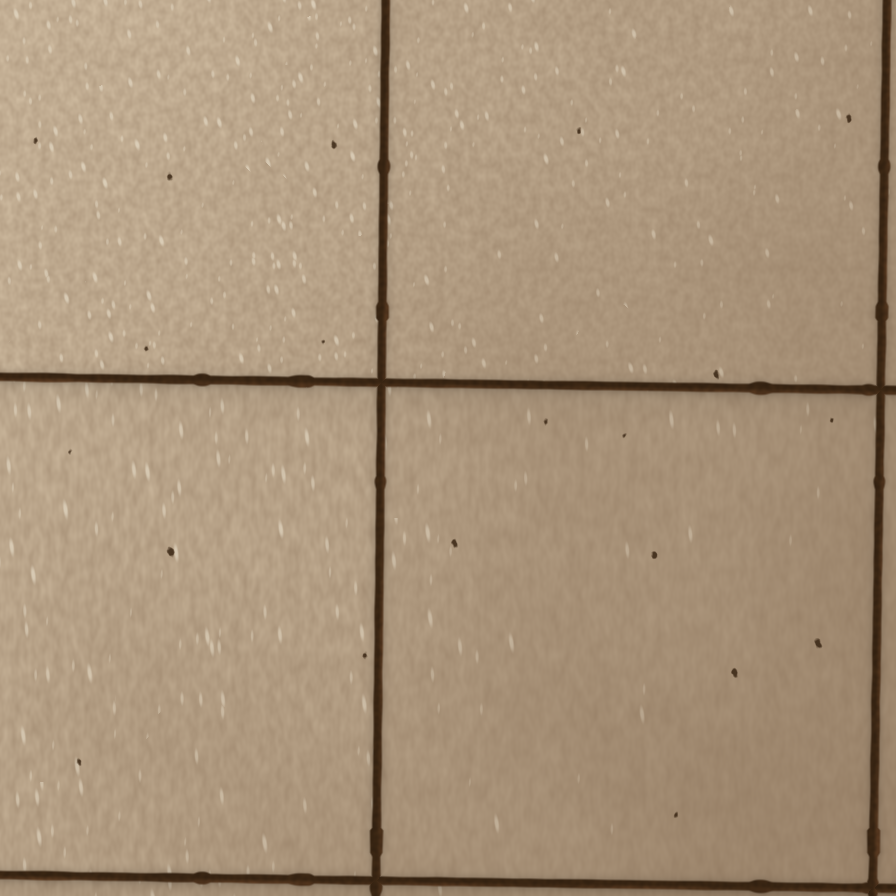
Write a three.js fragment shader that draws this texture.

```glsl
// Glazed beige floor tiles divided by thin, slightly skewed dark grout lines.
// A skewed grid gives tiles and grout; gradient noise gives the pitted glaze,
// and jittered cells scatter bright glints and small dark chips.
#define TILE_SIZE vec2(0.5545, 0.556)
#define GRID_ORIGIN vec2(0.4195, 0.0234)
#define GROUT_HALF 0.0047
#define EDGE_SOFT 0.0016
#define GRAIN_SCALE 105.0
#define GLINT_CELLS 72.0
#define CHIP_CELLS 9.0
#define GLAZE_DARK vec3(0.625, 0.535, 0.435)
#define GLAZE_LIGHT vec3(0.765, 0.685, 0.580)
#define GLINT_COLOR vec3(0.90, 0.86, 0.78)
#define GROUT_DARK vec3(0.215, 0.140, 0.070)
#define GROUT_WARM vec3(0.360, 0.230, 0.130)

varying vec2 vUv;

vec2 hash2(vec2 p) {
  vec3 q = fract(p.xyx * vec3(0.1031, 0.1030, 0.0973));
  q += dot(q, q.yzx + 33.33);
  return fract((q.xx + q.yz) * q.zy);
}

float gradDot(vec2 cell, vec2 f, vec2 corner) {
  float a = 6.2832 * hash2(cell + corner).x;
  return dot(vec2(cos(a), sin(a)), f - corner);
}

float gradNoise(vec2 p) {
  vec2 i = floor(p), f = p - i;
  vec2 u = f * f * f * (f * (f * 6.0 - 15.0) + 10.0);
  float low = mix(gradDot(i, f, vec2(0.0)), gradDot(i, f, vec2(1.0, 0.0)), u.x);
  float high = mix(gradDot(i, f, vec2(0.0, 1.0)), gradDot(i, f, vec2(1.0)), u.x);
  return mix(low, high, u.y);
}

// Soft elliptical glints, one candidate in each cell
float glints(vec2 p, float chance) {
  vec2 base = floor(p);
  float sum = 0.0;
  for (int j = -1; j <= 1; j++) {
    for (int i = -1; i <= 1; i++) {
      vec2 cell = base + vec2(float(i), float(j));
      vec2 d = p - cell - hash2(cell);
      vec2 r = hash2(cell + 57.0);
      d.x += (r.y - 0.35) * 0.5 * d.y;
      float size = mix(0.16, 0.34, r.y);
      float spot = 1.0 - smoothstep(0.25, 1.0, length(d * vec2(1.3, 0.8)) / size);
      sum = max(sum, spot * step(r.x, chance) * mix(0.45, 1.0, r.y));
    }
  }
  return sum;
}

// Sparse irregular chips, kept inside their cells
float chips(vec2 uv) {
  vec2 p = uv * CHIP_CELLS, cell = floor(p);
  vec2 r = hash2(cell + 19.0);
  vec2 d = (p - cell - mix(vec2(0.15), vec2(0.85), hash2(cell))) / CHIP_CELLS;
  d.x += 0.4 * (r.y - 0.5) * d.y;
  float size = mix(0.0018, 0.0042, r.y * r.y);
  float dist = length(d * vec2(1.25, 0.85)) + 0.0018 * gradNoise(uv * 260.0);
  return step(r.x, 0.20) * (1.0 - smoothstep(size - EDGE_SOFT, size + EDGE_SOFT, dist));
}

void main() {
  vec2 uv = vUv;

  // Skewed tile grid: grout runs along whole numbers
  vec2 pitch = TILE_SIZE + vec2(0.005 * uv.y, 0.0);
  vec2 grid = (uv - GRID_ORIGIN + vec2(-0.011 * uv.y, 0.015 * uv.x)) / pitch;
  vec2 tile = floor(grid);
  vec2 offset = (grid - floor(grid + 0.5)) * pitch;
  vec2 tileRand = hash2(tile + 7.0);

  // Broad light from the upper left, with a little change per tile
  float light = 0.42 - 0.65 * (uv.x - 0.5) + 0.5 * (uv.y - 0.5);
  light += 0.16 * gradNoise(uv * 4.0 + 3.0) + 0.10 * (tileRand.x - 0.5);

  // Pitted glaze, drawn out vertically on the lower tiles
  float stretch = tile.y > 0.5 ? 1.35 : 2.3;
  vec2 glaze = uv * vec2(1.0, 1.0 / stretch) + tileRand;
  float sheen = smoothstep(-0.1, 0.85, light);
  float grain = gradNoise(glaze * GRAIN_SCALE) + 0.6 * gradNoise(glaze * GRAIN_SCALE * 2.1);
  float tone = light + grain * mix(0.16, 0.42, sheen);
  tone += 0.10 * gradNoise(uv * vec2(32.0, 22.0));
  vec3 color = mix(GLAZE_DARK, GLAZE_LIGHT, clamp(tone, -0.25, 1.3));

  float patches = 0.7 + 0.9 * gradNoise(uv * 7.0 + 11.0);
  float sparkle = glints(glaze * GLINT_CELLS, 0.42 * sheen * patches);
  color = mix(color, GLINT_COLOR, sparkle * mix(0.35, 0.7, sheen));
  color = mix(color, GROUT_DARK, 0.85 * chips(uv));

  // Worn grout: uneven edges and a few dark knobs
  vec2 wobble = vec2(gradNoise(vec2(uv.y * 30.0, tile.x)), gradNoise(vec2(uv.x * 30.0, 40.5)));
  vec2 knob = vec2(gradNoise(vec2(uv.y * 24.0, 8.5)), gradNoise(vec2(uv.x * 24.0, 60.5)));
  vec2 halfWidth = GROUT_HALF + 0.0008 * wobble + 0.0025 * smoothstep(0.38, 0.5, knob);
  vec2 outside = abs(offset) - halfWidth;
  float gap = min(outside.x, outside.y);

  // Soft stain around the joints, stronger below horizontal ones
  float stain = 0.13 * exp(-max(gap, 0.0) / 0.004);
  stain += 0.10 * exp(-abs(offset.y) / 0.016) * step(offset.y, 0.0);
  color *= 1.0 - stain;

  // Warm light catches one side of each joint
  float across = outside.x < outside.y ? offset.x : -offset.y;
  float warm = smoothstep(-0.001, 0.005, across) * (0.55 + 0.6 * gradNoise(uv * 9.0));
  vec3 grout = mix(GROUT_DARK, GROUT_WARM, clamp(warm, 0.0, 1.0));
  grout *= 1.0 + 0.18 * gradNoise(uv * 150.0);
  color = mix(color, grout, 1.0 - smoothstep(-EDGE_SOFT, EDGE_SOFT, gap));

  gl_FragColor = vec4(color, 1.0);
}
```
